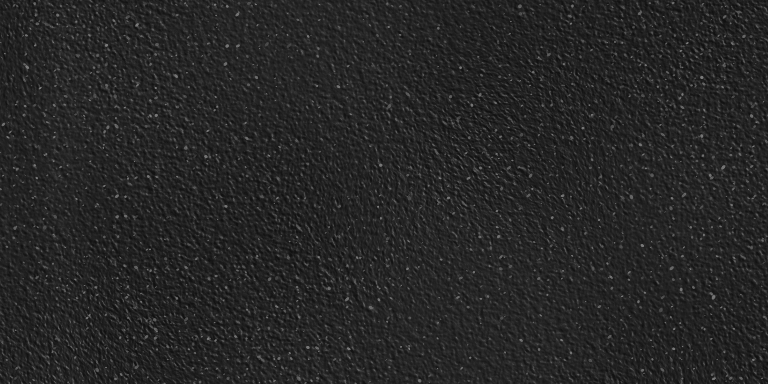
A Shadertoy shader for this texture:

```glsl
// Dark painted plaster: fine embossed grain, faintly brushed in places, with pale specks.
// Relief is sparse cellular noise: oriented elliptical bumps scattered per cell, whose
// summed slopes are lit from the upper right.

vec3 hash3(vec2 cell) {
    vec3 q = fract(cell.xyx * vec3(0.1031, 0.1030, 0.0973));
    q += dot(q, q.yxz + 33.33);
    return fract((q.xxy + q.yzz) * q.zyx);
}

// Slowly turning direction of the brush strokes
float brushAngle(vec2 p) {
    return 2.1 + 0.55 * sin(7.8 * p.x - 2.3 + 0.8 * sin(4.0 * p.y - 2.0))
               + 0.25 * sin(6.0 * p.y + 2.0 * p.x);
}

// Broad patches, 0 to 1, from layered sines
float patches(vec2 p, float phase) {
    float s = sin(4.1 * p.x + 2.3 * p.y + phase)
            + sin(-3.2 * p.x + 6.1 * p.y + 1.7 * phase)
            + 0.6 * sin(9.3 * p.x + 5.2 * p.y + 2.9 * phase);
    return smoothstep(-1.8, 1.8, s);
}

// Slope toward the light, summed over elliptical bumps in the nearby cells
float bumpSlope(vec2 p, float density, float seed) {
    vec2 light = vec2(0.75, 0.66);
    vec2 g = p * density;
    vec2 home = floor(g);
    float flow = brushAngle(p);
    float brushed = pow(patches(p, 1.3), 2.0);
    vec2 axes = mix(vec2(0.74, 0.64), vec2(1.0, 0.5), brushed);
    float spread = mix(3.14, 1.5, brushed);
    float slope = 0.0;
    for (int y = -1; y <= 1; y++)
    for (int x = -1; x <= 1; x++)
    for (int k = 0; k < 2; k++) {
        vec2 cell = home + vec2(x, y);
        vec3 h = hash3(cell + seed + 71.0 * float(k));
        float angle = flow + spread * (fract(h.z * 17.0) - 0.5);
        vec2 along = vec2(cos(angle), sin(angle));
        vec2 across = vec2(-along.y, along.x);
        vec2 d = g - cell - h.xy;
        vec2 e = vec2(dot(d, along), dot(d, across)) / axes;
        float fall = max(0.0, 1.0 - dot(e, e));
        vec2 lit = vec2(dot(light, along), dot(light, across)) / axes;
        slope += (2.0 * h.z - 1.0) * 4.0 * fall * dot(e, lit);
    }
    return slope;
}

// Tiny uneven grains, one at most per cell; returns coverage times brightness
float specks(vec2 p, float density, float chance, float seed) {
    vec2 g = p * density;
    vec2 cell = floor(g);
    vec3 h = hash3(cell + seed);
    vec3 shape = hash3(cell + seed + 37.0);
    vec2 d = g - cell - mix(vec2(0.3), vec2(0.7), h.xy);
    d.x += 1.4 * (shape.x - 0.5) * d.y;
    d.y *= mix(0.75, 1.3, shape.z);
    float radius = mix(0.08, 0.18, shape.y * shape.y);
    float soft = 0.6 * density / iResolution.y;
    float cover = 1.0 - smoothstep(radius - soft, radius + soft, length(d));
    return cover * step(h.z, chance) * mix(0.35, 1.0, fract(shape.z * 13.0));
}

void mainImage(out vec4 fragColor, in vec2 fragCoord) {
    vec2 p = fragCoord / iResolution.y;

    // Coarse, middle and fine relief, rougher in some patches
    float relief = 0.24 * bumpSlope(p, 52.0, 11.0)
                 + 0.56 * bumpSlope(p, 94.0, 143.0)
                 + 0.36 * bumpSlope(p, 126.0, 419.0);
    relief *= mix(0.8, 1.2, patches(p, 4.4));

    // Dark paint with a faint upright pale band near the left side
    float band = exp(-pow((p.x - 0.16) / 0.06, 2.0));
    float paint = 0.138 * (1.0 + 0.1 * band + 0.14 * (patches(p, 2.6) - 0.5));

    // Lit slopes brighten more than shaded ones darken
    float r = clamp(relief, -2.6, 2.6);
    float tone = paint * exp(0.25 * r + 0.04 * max(r, 0.0) * r);

    // Pale specks, gathered into loose clusters
    float chance = mix(0.12, 0.4, patches(p, 5.7));
    float pale = max(specks(p, 38.0, chance, 211.0), specks(p + 0.37, 52.0, 0.6 * chance, 307.0));
    tone = mix(tone, 0.56, 0.8 * pale);

    fragColor = vec4(vec3(tone), 1.0);
}
```
